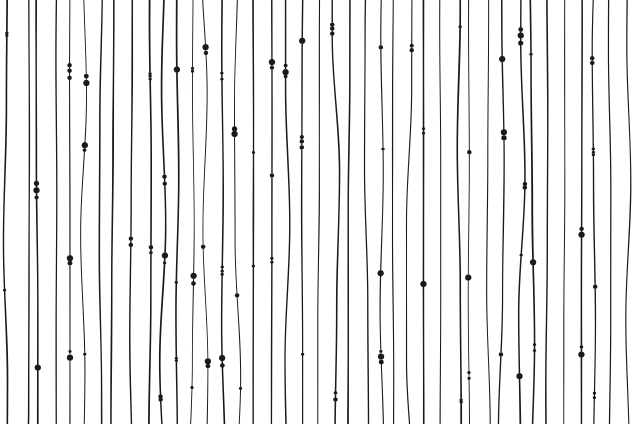
Reproduce this pattern procedurally as a WebGL 2 fragment shader.

```glsl
#version 300 es
precision highp float;
// Wavering vertical ink threads strung with small clusters of beads, on white.

uniform vec2 u_resolution;
out vec4 fragColor;

// Lengths are fractions of the canvas height.
const float SPACING = 0.0365;
const float CELL = 0.25;
const vec3 PAPER = vec3(1.0);
const vec3 INK = vec3(0.10);

float hash(vec2 p) {
    vec3 q = fract(vec3(p.xyx) * 0.1031);
    q += dot(q, q.yzx + 33.33);
    return fract((q.x + q.y) * q.z);
}

// Smooth one-dimensional noise in -1..1, different for each seed.
float waver(float t, float seed) {
    float knot = floor(t);
    float blend = smoothstep(0.0, 1.0, t - knot);
    float a = hash(vec2(knot + 40.0, seed));
    float b = hash(vec2(knot + 41.0, seed));
    return 2.0 * mix(a, b, blend) - 1.0;
}

// Horizontal position of a thread at height y.
float threadX(float id, float y) {
    float shift = 0.44 * (hash(vec2(id, 3.7)) - 0.5);
    float sway = mix(0.03, 0.32, hash(vec2(id, 8.3)));
    float bend = waver(y * 3.1 + 5.0 * hash(vec2(id, 1.9)), id + 70.0);
    return SPACING * (id + 0.5 + shift + sway * bend);
}

// Share of a pixel covered by a stripe, exact even for hairlines.
float stripe(float d, float halfWidth, float pixel) {
    float right = min(d + 0.5 * pixel, halfWidth);
    float left = max(d - 0.5 * pixel, -halfWidth);
    return clamp((right - left) / pixel, 0.0, 1.0);
}

float disc(vec2 p, vec2 center, float radius, float pixel) {
    return clamp(0.5 + (radius - length(p - center)) / pixel, 0.0, 1.0);
}

// A main bead with an optional smaller bead above and below it.
float beadCluster(vec2 p, float id, float pixel) {
    float cell = floor(p.y / CELL);
    vec2 key = vec2(id + 11.0, cell + 20.0);
    float strung = step(hash(vec2(id, 5.1)), 0.62);
    float present = step(hash(key), 0.65);
    if (strung * present < 0.5) return 0.0;

    float y = CELL * (cell + mix(0.2, 0.8, hash(key + 31.0)));
    float size = hash(key + 57.0);
    float radius = size < 0.3 ? 0.0038 : (size < 0.5 ? 0.0052 : 0.0074);
    float cover = disc(p, vec2(threadX(id, y), y), radius, pixel);

    for (float side = -1.0; side <= 1.0; side += 2.0) {
        vec2 sideKey = key + vec2(83.0 + 9.0 * side, 47.0);
        if (hash(sideKey) > 0.42) continue;
        float small = min(radius, mix(0.0034, 0.0068, hash(sideKey + 13.0)));
        float gap = mix(-0.003, 0.007, hash(sideKey + 29.0));
        float beadY = y + side * (radius + small + gap);
        vec2 center = vec2(threadX(id, beadY), beadY);
        cover = max(cover, disc(p, center, small, pixel));
    }
    return cover;
}

void main() {
    float pixel = 1.0 / u_resolution.y;
    vec2 p = gl_FragCoord.xy * pixel;
    float column = floor(p.x / SPACING);
    float cover = 0.0;

    // Neighbouring threads may sway into this column.
    for (float i = -1.0; i <= 1.0; i++) {
        float id = column + i;
        float halfWidth = mix(0.0011, 0.0020, hash(vec2(id, 6.4)));
        halfWidth *= 1.0 + 0.12 * waver(p.y * 6.0, id + 130.0);
        float line = stripe(p.x - threadX(id, p.y), halfWidth, pixel);
        cover = max(cover, max(line, beadCluster(p, id, pixel)));
    }
    fragColor = vec4(mix(PAPER, INK, cover), 1.0);
}
```
